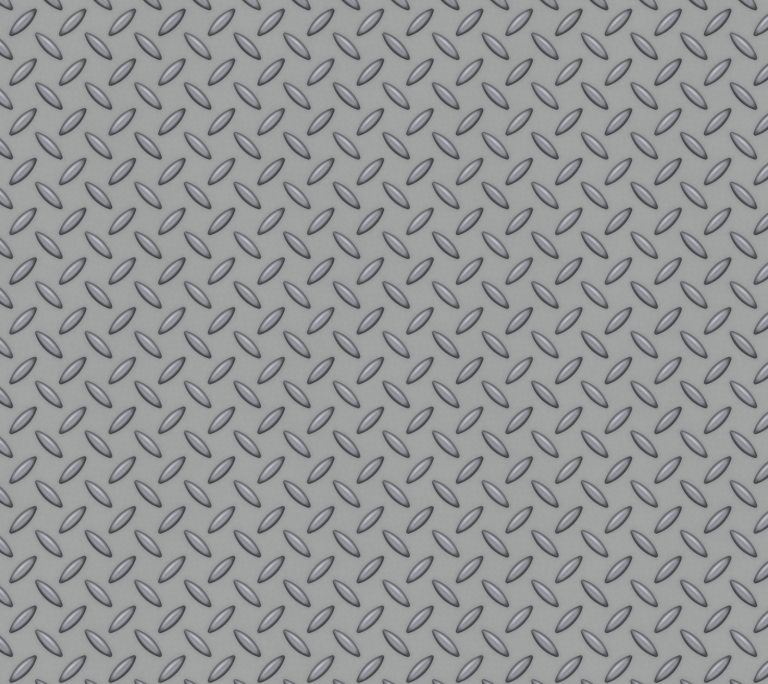
A Shadertoy shader for this texture:

```glsl
// Layout, in repeats across and down the canvas
const vec2 REPEATS = vec2(15.48, 13.75);
const vec2 RISING_CENTER = vec2(0.465, 0.300);
const vec2 FALLING_CENTER = vec2(0.985, 0.820);

// Lug size, in cells
const float HALF_LENGTH = 0.335;
const float HALF_WIDTH = 0.083;
const float ROUNDING = 0.040;
const float SHADOW_REACH = 0.035;

// Finish
const vec3 PLATE = vec3(0.630, 0.640, 0.636);
const vec3 BODY = vec3(0.545, 0.555, 0.570);
const vec3 RIM = vec3(0.370, 0.380, 0.390);
const vec3 DARK = vec3(0.230, 0.240, 0.250);
const vec3 SHINE = vec3(0.780, 0.790, 0.825);
const float GRAIN = 0.006;
const float LUG_VARIATION = 0.012;

// Signed distance to a lens with rounded tips, long axis along y
float lensDistance(vec2 p) {
    p = abs(p);
    float offset = (HALF_LENGTH * HALF_LENGTH - HALF_WIDTH * HALF_WIDTH) / (2.0 * HALF_WIDTH);
    bool pastTip = (p.y - HALF_LENGTH) * offset > p.x * HALF_LENGTH;
    float d = pastTip ? length(p - vec2(0.0, HALF_LENGTH))
                      : length(p + vec2(offset, 0.0)) - offset - HALF_WIDTH;
    return d - ROUNDING;
}

float band(float x, float center, float width) {
    float t = (x - center) / width;
    return exp(-t * t);
}

// Layered sines give a faint uneven surface
float grain(vec2 p) {
    return sin(p.x * 23.0 + 2.0 * sin(p.y * 17.0))
         * sin(p.y * 27.0 + 2.0 * sin(p.x * 19.0))
         + 0.5 * sin(p.x * 1.7 + sin(p.y * 1.3));
}

// across runs toward the lit side, along runs tip to tip, both in -1..1
vec3 lugColor(float across, float along, float depth, float falling) {
    vec3 color = mix(RIM, BODY, smoothstep(0.0, 0.5, depth));

    // Shaded flank and tips
    float flank = smoothstep(0.0, -0.75, across) * smoothstep(0.65, 0.1, depth);
    float upperTip = smoothstep(0.55, 0.95, along);
    float lowerTip = smoothstep(0.55, 0.95, -along) * mix(1.0, 0.35, falling);
    color = mix(color, DARK, min(0.8 * flank + 0.75 * (upperTip + lowerTip), 1.0));

    // Bright crest and a weaker reflection beside it
    float arch = 1.0 - along * along;
    float crest = band(across, 0.42 * arch, 0.20) * band(along, -0.20 * falling, 0.55);
    float glint = band(across, -0.30 * arch, 0.16) * band(along, 0.0, 0.5);
    color = mix(color, SHINE, 0.85 * crest);
    return mix(color, SHINE, 0.18 * glint);
}

void mainImage(out vec4 fragColor, in vec2 fragCoord) {
    vec2 cells = fragCoord / iResolution.xy * REPEATS;
    float pixel = REPEATS.x / iResolution.x;
    vec3 color = PLATE + GRAIN * grain(cells);

    // One rising and one falling lug per cell
    for (int i = 0; i < 2; i++) {
        float falling = float(i);
        vec2 shifted = cells - mix(RISING_CENTER, FALLING_CENTER, falling) + 0.5;
        vec2 p = fract(shifted) - 0.5;
        vec2 id = floor(shifted);

        vec2 axis = normalize(vec2(1.0, 1.0 - 2.0 * falling));
        vec2 q = vec2(dot(p, vec2(-axis.y, axis.x)), dot(p, axis));
        float d = lensDistance(q);
        float fullWidth = HALF_WIDTH + ROUNDING;
        float across = q.x / fullWidth;
        float along = q.y / (HALF_LENGTH + ROUNDING);
        float depth = clamp(-d / fullWidth, 0.0, 1.0);

        // Contact shadow, then the raised lug
        color *= 1.0 - 0.10 * exp(-max(d, 0.0) / SHADOW_REACH);
        vec3 metal = lugColor(across, along, depth, falling);
        metal += LUG_VARIATION * sin(dot(id, vec2(2.3, 3.7)) + falling);
        color = mix(color, metal, smoothstep(0.75 * pixel, -0.75 * pixel, d));
    }

    fragColor = vec4(color, 1.0);
}
```
